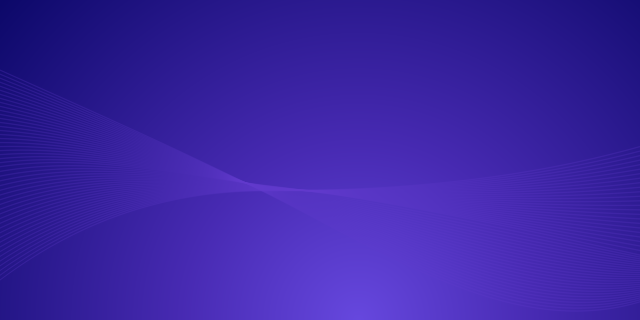
A Shadertoy shader for this background:

```glsl
// A violet glow rising from the lower edge, crossed by a twisted ribbon of fine lines.
// The glow is a radial gradient; the ribbon blends three smooth guide curves,
// and each line of the loop is one step of that blend.

const vec3 GLOW_CORE = vec3(0.40, 0.28, 0.87);
const vec3 GLOW_MID  = vec3(0.28, 0.165, 0.70);
const vec3 GLOW_RIM  = vec3(0.045, 0.03, 0.41);
const vec3 LINE_TINT = vec3(0.38, 0.225, 0.80);

const float PINCH_X = 0.8333;   // where the ribbon twists
const float RIGHT_X = 2.0;      // canvas is 2 wide and 1 high
const int   LINE_COUNT = 49;
const float LINE_WIDTH = 0.0026;
const float LINE_ALPHA = 0.38;

// Cubic from height y.x to y.y with end slopes s, over a span of given length.
float hermite(float u, vec2 y, vec2 s, float span) {
    float v = 1.0 - u;
    float rise = u * u * (3.0 - 2.0 * u);
    return mix(y.x, y.y, rise) + span * u * v * (s.x * v - s.y * u);
}

// Guide curve through left, pinch and right heights, with a slope at each.
float guide(float x, vec3 heights, vec3 slopes) {
    if (x < PINCH_X)
        return hermite(x / PINCH_X, heights.xy, slopes.xy, PINCH_X);
    float span = RIGHT_X - PINCH_X;
    return hermite((x - PINCH_X) / span, heights.yz, slopes.yz, span);
}

// Radial gradient with a middle stop.
vec3 glow(vec2 p, vec2 center) {
    float d = length(p - center);
    vec3 inner = mix(GLOW_CORE, GLOW_MID, clamp(d / 0.55, 0.0, 1.0));
    return mix(inner, GLOW_RIM, clamp((d - 0.55) / 0.95, 0.0, 1.0));
}

// Antialiased line coverage, conserving weight when thinner than a pixel.
float lineCoverage(float dist, float width, float pixel) {
    float w = max(width, pixel);
    float edge = 1.0 - smoothstep(0.5 * (w - pixel), 0.5 * (w + pixel), dist);
    return edge * width / w;
}

// Combined opacity of all ribbon lines at p.
float ribbon(vec2 p, float pixel) {
    float falling = guide(p.x, vec3(0.781, 0.396, 0.057), vec3(-0.45, -0.50, 0.30));
    float middle  = guide(p.x, vec3(0.479, 0.420, 0.203), vec3(0.15, -0.12, -0.22));
    float rising  = guide(p.x, vec3(0.125, 0.404, 0.542), vec3(0.75, 0.0, 0.28));
    float clear = 1.0;
    for (int i = 0; i < LINE_COUNT; i++) {
        float t = 2.0 * float(i) / float(LINE_COUNT - 1);
        float y = t < 1.0 ? mix(falling, middle, t) : mix(middle, rising, t - 1.0);
        clear *= 1.0 - LINE_ALPHA * lineCoverage(abs(p.y - y), LINE_WIDTH, pixel);
    }
    return 1.0 - clear;
}

void mainImage(out vec4 fragColor, in vec2 fragCoord) {
    vec2 p = fragCoord / iResolution.xy * vec2(RIGHT_X, 1.0);
    float pixel = 1.0 / iResolution.y;

    vec3 color = glow(p, vec2(1.12, 0.0));
    color = mix(color, LINE_TINT, ribbon(p, 1.3 * pixel));

    fragColor = vec4(color, 1.0);
}
```
